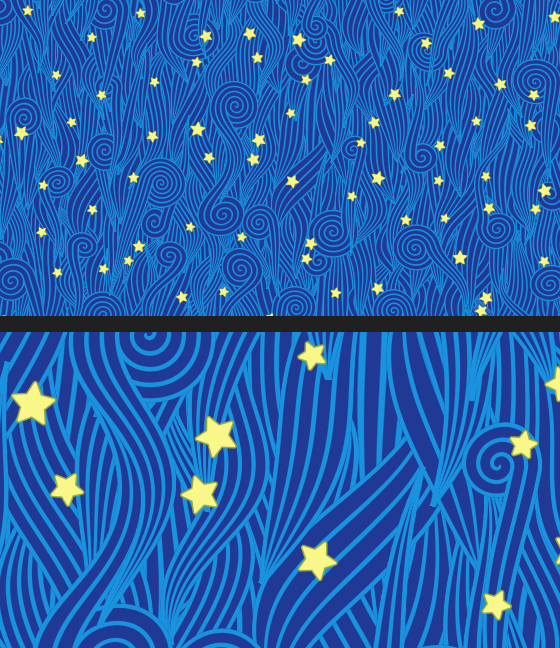
Top, the full canvas; bottom, a detail of the centre.
Write a Shadertoy shader that draws this pattern.

```glsl
// Night sky of flowing line-drawn locks and spiral curls, strewn with small yellow stars.

const float TAU = 6.2831853;
const float HALF_LINE = 0.0024;
const vec3 NIGHT = vec3(0.125, 0.225, 0.585);
const vec3 LINE = vec3(0.10, 0.575, 0.875);
const vec3 STAR_FILL = vec3(0.98, 0.97, 0.54);
const vec3 STAR_RIM = vec3(0.60, 0.66, 0.24);

vec2 hash2(vec2 p) {
    vec3 q = fract(p.xyx * vec3(0.1031, 0.1030, 0.0973));
    q += dot(q, q.yzx + 33.33);
    return fract((q.xx + q.yz) * q.zy);
}

float gradientDot(vec2 cell, vec2 f) {
    float a = TAU * hash2(cell + 71.0).x;
    return dot(vec2(cos(a), sin(a)), f);
}

float gradientNoise(vec2 p) {
    vec2 i = floor(p), f = p - i;
    vec2 s = f * f * f * (f * (f * 6.0 - 15.0) + 10.0);
    vec2 e = vec2(1, 0);
    float low = mix(gradientDot(i, f), gradientDot(i + e, f - e), s.x);
    float high = mix(gradientDot(i + e.yx, f - e.yx), gradientDot(i + 1.0, f - 1.0), s.x);
    return mix(low, high, s.y);
}

mat2 rotation(float a) {
    float c = cos(a), s = sin(a);
    return mat2(c, s, -s, c);
}

// Soft step across an edge at zero, about one pixel wide.
float fill(float d, float px) { return smoothstep(-0.7 * px, 0.7 * px, d); }

// Distance to the nearest of n evenly spaced levels per unit.
float levelDistance(float u, float n) { return abs(fract(u * n + 0.5) - 0.5) / n; }

// Wavy lock tapering at both ends: x = depth inside the edge, y = distance to a strand.
vec2 lock(vec2 p, float radius, float len, float sway, float wave, float spacing) {
    float t = p.y / len;
    if (abs(t) > 1.0) return vec2(-1, 1);
    float width = max(1.0 - t * t, 0.04);
    float slope = sway * wave * cos(wave * p.y);
    float scale = radius * width / sqrt(1.0 + slope * slope);
    float u = (p.x - sway * sin(wave * p.y)) / (radius * width);
    float n = max(2.0, floor(radius / spacing));
    return vec2((1.0 - abs(u)) * scale, levelDistance(u, n) * scale + 0.0013 * (1.0 - width));
}

// Spiral head whose outer strands run on into a wavy tail; same result as lock().
vec2 curl(vec2 p, float radius, float len, float sway, float wave, float spacing) {
    float n = max(3.0, floor(radius / spacing));
    float u = length(p) / radius + fract(atan(-p.y, p.x) / TAU) / n;
    vec2 head = vec2(1.0 - u, levelDistance(u, n)) * radius;
    if (p.y < 0.0 || p.y > len) return head;

    float t = p.y / len;
    float width = max(1.0 - t * t, 0.04);
    float slope = sway * wave * sin(wave * p.y);
    float scale = radius * width / sqrt(1.0 + slope * slope);
    float inner = ceil(0.3 * n) / n;
    float middle = 0.5 * (1.0 + inner);
    u = middle + ((p.x - sway * (1.0 - cos(wave * p.y))) / radius - middle) / width;
    float depth = min(1.0 - u, u - inner) * scale;
    float strand = levelDistance(u, n) * scale + 0.0013 * (1.0 - width);
    return vec2(max(head.x, depth), depth > 0.0 ? strand : min(head.y, -depth));
}

// Paints one scattered layer of locks or curls over the ink amount below.
float paintLayer(float ink, vec2 p, vec2 cell, float seed, bool curled, float px) {
    vec2 home = floor(p / cell);
    for (int y = -2; y <= 2; y++)
    for (int x = -2; x <= 2; x++) {
        vec2 id = home + vec2(x, y);
        vec2 place = hash2(id + seed), shape = hash2(id + seed + 17.3);
        vec2 flow = hash2(id + seed + 41.7), flip = sign(hash2(id + seed + 63.1) - 0.5);
        if (curled && flow.x > 0.85) continue;
        vec2 q = rotation((flow.y - 0.5) * 0.6) * (p - (id + place) * cell);
        q *= flip;
        float sway = mix(-0.042, 0.042, shape.y);
        float wave = mix(13.0, 22.0, place.x);
        float spacing = mix(0.0128, 0.0175, place.y);
        vec2 d = curled
            ? curl(q, mix(0.045, 0.088, shape.x), mix(0.22, 0.38, flow.y), sway, wave, spacing)
            : lock(q, mix(0.025, 0.05, shape.x), mix(0.16, 0.29, flow.x), sway, wave, spacing);
        float line = fill(HALF_LINE - min(d.y, abs(d.x)), px);
        ink = mix(ink, line, fill(d.x + HALF_LINE, px));
    }
    return ink;
}

// Signed distance to a five-pointed star.
float star(vec2 p, float radius) {
    float sector = TAU / 5.0;
    float a = mod(atan(p.x, p.y) + 0.5 * sector, sector) - 0.5 * sector;
    vec2 tip = vec2(radius, 0);
    vec2 edge = 0.5 * radius * vec2(cos(0.5 * sector), sin(0.5 * sector)) - tip;
    vec2 d = length(p) * vec2(cos(a), abs(sin(a))) - tip;
    d -= edge * clamp(dot(d, edge) / dot(edge, edge), 0.0, 1.0);
    return -length(d) * sign(edge.x * d.y - edge.y * d.x);
}

vec3 paintStars(vec3 color, vec2 p, float cell, float px) {
    vec2 home = floor(p / cell);
    for (int y = -1; y <= 1; y++)
    for (int x = -1; x <= 1; x++) {
        vec2 id = home + vec2(x, y);
        vec2 place = hash2(id + 205.0), shape = hash2(id + 311.0);
        if (shape.y > 0.92) continue;
        vec2 q = rotation(shape.y * TAU) * (p - (id + 0.1 + 0.8 * place) * cell);
        float d = star(q, mix(0.0135, 0.0225, shape.x * shape.x)) - 0.0012;
        color = mix(color, STAR_RIM, fill(0.0016 - d, px));
        color = mix(color, STAR_FILL, fill(-d, px));
    }
    return color;
}

void mainImage(out vec4 fragColor, in vec2 fragCoord) {
    float px = 1.0 / iResolution.y;
    vec2 p = fragCoord * px + 3.0;

    // Loose hand-drawn bend, then strands from back to front
    vec2 bent = p + 0.014 * vec2(gradientNoise(p * 5.0), gradientNoise(p * 5.0 + 40.0));
    float flow = bent.x + 0.07 * gradientNoise(bent * vec2(4.0, 3.0));
    float ink = fill(HALF_LINE - levelDistance(flow, 65.0), px);
    ink = paintLayer(ink, bent, vec2(0.12, 0.15), 11.0, false, px);
    ink = paintLayer(ink, bent, vec2(0.20, 0.20), 127.0, true, px);

    vec3 color = mix(NIGHT, LINE, ink);
    fragColor = vec4(paintStars(color, p, 0.16, px), 1.0);
}
```
